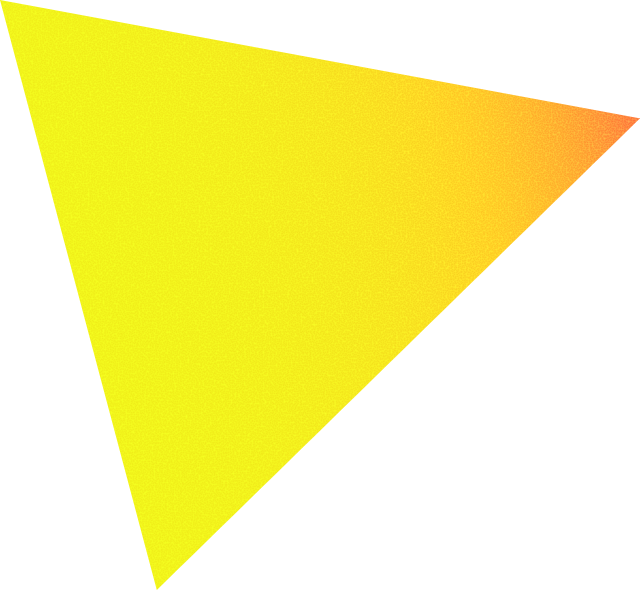
A WebGL 1 fragment shader for this background:

```glsl
precision highp float;

// A large yellow triangle on white that warms to orange at its right tip.
// Three half-planes cut the shape, an exponential falloff from the tip sets
// the heat of the colour, and fine cellular noise adds a printed grain.

uniform vec2 u_resolution;

// Canvas units: width is 1, height is ASPECT, origin at the lower left.
const float ASPECT = 0.922;
const vec2 TOP_LEFT = vec2(0.0, 0.922);
const vec2 RIGHT_TIP = vec2(1.0, 0.737);
const vec2 BOTTOM = vec2(0.245, 0.0);

const vec3 PAPER = vec3(1.0);
const vec3 YELLOW = vec3(0.945, 0.97, 0.105);
const vec3 HEAT_SHIFT = vec3(0.2, -0.47, 0.16);

const vec2 COOLING_DIR = vec2(-0.957, -0.29);
const float COOLING_RATE = 4.35;

const float GRAIN_CELLS = 340.0;
const float GRAIN_MEAN = 0.45;
const float GRAIN_COOL = 0.07;
const float GRAIN_HOT = 0.22;

vec2 hash2(vec2 cell) {
  vec3 h = fract(cell.xyx * vec3(0.1031, 0.1030, 0.0973));
  h += dot(h, h.yzx + 33.33);
  return fract((h.xx + h.yz) * h.zy);
}

// Distance to the nearest jittered point, in cells.
float cellular(vec2 p) {
  vec2 cell = floor(p);
  vec2 local = fract(p);
  float nearest = 2.0;
  for (int y = -1; y <= 1; y++) {
    for (int x = -1; x <= 1; x++) {
      vec2 offset = vec2(float(x), float(y));
      vec2 toPoint = offset + hash2(cell + offset) - local;
      nearest = min(nearest, dot(toPoint, toPoint));
    }
  }
  return sqrt(nearest);
}

// Signed distance to the line a-b, positive on its left.
float lineSide(vec2 p, vec2 a, vec2 b) {
  vec2 dir = normalize(b - a);
  vec2 q = p - a;
  return dir.x * q.y - dir.y * q.x;
}

// Corners run clockwise, so the inside is negative.
float triangle(vec2 p) {
  return max(lineSide(p, TOP_LEFT, RIGHT_TIP),
             max(lineSide(p, RIGHT_TIP, BOTTOM), lineSide(p, BOTTOM, TOP_LEFT)));
}

void main() {
  vec2 p = gl_FragCoord.xy / u_resolution * vec2(1.0, ASPECT);
  float pixel = 1.0 / u_resolution.x;

  // Warm gradient
  float heat = exp(-COOLING_RATE * max(dot(p - RIGHT_TIP, COOLING_DIR), 0.0));
  vec3 fill = YELLOW + HEAT_SHIFT * heat;

  // Grain, stronger where it is hot and mostly in green
  float grain = cellular(p * GRAIN_CELLS) - GRAIN_MEAN;
  fill += grain * mix(GRAIN_COOL, GRAIN_HOT, heat) * vec3(0.3, 1.0, 0.4);

  // Shape with a smooth edge
  float inside = clamp(0.5 - triangle(p) / pixel, 0.0, 1.0);
  gl_FragColor = vec4(mix(PAPER, clamp(fill, 0.0, 1.0), inside), 1.0);
}
```
